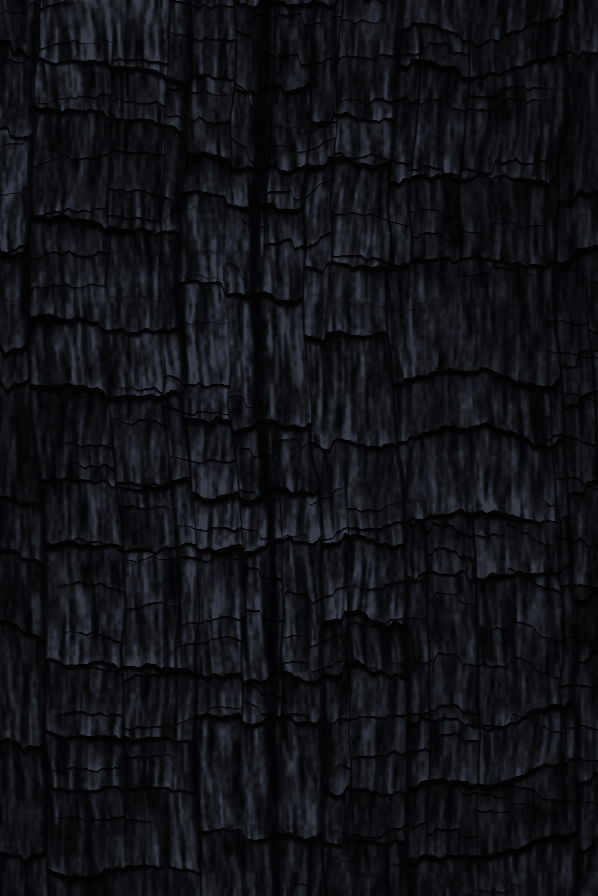
Give the GLSL for this texture, as a Shadertoy shader.

```glsl
// Charred timber: black plates split by ragged cracks, with fine upright grain.

const vec3 SOOT = vec3(0.011, 0.012, 0.016);     // deepest crack colour
const vec3 SHEEN = vec3(0.178, 0.194, 0.230);    // added by fully lit grain
const vec2 PLATE_DENSITY = vec2(7.4, 10.5);      // large plates per canvas height
const vec2 CHIP_DENSITY = vec2(15.0, 19.0);      // small chips per canvas height
const float PLATE_CRACK = 0.0072;
const float CHIP_CRACK = 0.0024;
const float FISSURE_X = 0.445;                   // long fissure, share of width
const float FISSURE_WIDTH = 0.006;

float hash(vec2 p) {
    return fract(sin(dot(p, vec2(127.1, 311.7))) * 43758.5453);
}

float noise(vec2 p) {
    vec2 i = floor(p), f = fract(p);
    f = f * f * (3.0 - 2.0 * f);
    return mix(mix(hash(i), hash(i + vec2(1, 0)), f.x),
               mix(hash(i + vec2(0, 1)), hash(i + vec2(1, 1)), f.x), f.y);
}

// Noise along a line with flat treads and steep risers.
float stepNoise(float t, float seed) {
    float i = floor(t);
    return mix(hash(vec2(i, seed)), hash(vec2(i + 1.0, seed)),
               smoothstep(0.4, 0.6, fract(t)));
}

float splitAt(float i, float seed) {
    return i + 0.5 + 0.75 * (hash(vec2(i, seed)) - 0.5);
}

// Irregular division of a line: distance to lower split, to upper split, cell id.
vec3 divide(float t, float seed) {
    float i = floor(t);
    if (t < splitAt(i, seed)) i -= 1.0;
    return vec3(t - splitAt(i, seed), splitAt(i + 1.0, seed) - t, i);
}

// Cracked layer: x is light left by the cracks, y the lit lower lip, z the plate id.
vec3 plates(vec2 p, vec2 density, float crack, float seed) {
    vec3 col = divide(p.x * density.x, seed);
    float colSeed = col.z + seed * 7.0;

    // Crack lines wander, step between fibre bundles and fray
    float y = p.y + 0.035 * (noise(vec2(p.x * 13.0, p.y * 4.0 + colSeed * 5.3)) - 0.5);
    y += 0.014 * (stepNoise(p.x * 36.0, colSeed + floor(p.y * 5.0) * 0.0) - 0.5);
    y += 0.006 * (noise(vec2(p.x * 120.0, p.y * 20.0)) - 0.5);
    vec3 row = divide(y * density.y + hash(vec2(colSeed, 3.0)), colSeed + 11.0);
    float above = row.x / density.y;
    float below = row.y / density.y;

    // Horizontal gap with a soft shadow under it
    float open = noise(vec2(p.x * 16.0, row.z * 3.7 + colSeed));
    float gapWidth = crack * mix(0.15, 1.3, open);
    float light = smoothstep(gapWidth * 0.6, gapWidth * 1.4 + 0.001, below);
    light *= 1.0 - 0.55 * open * exp(-max(below - gapWidth, 0.0) / (crack * 1.7));

    // Upright gap between columns, closing here and there
    float edgeId = col.x < col.y ? col.z : col.z + 1.0;
    float side = min(col.x, col.y) / density.x;
    float slit = crack * 0.75 * noise(vec2(edgeId * 9.1 + seed, p.y * 9.0));
    light *= mix(0.2, 1.0, smoothstep(slit * 0.4, slit * 1.5 + 0.001, side));

    float lip = exp(-above / (crack * 1.8)) * smoothstep(0.0, 0.0015, above);
    return vec3(light, lip, row.z + colSeed * 13.0);
}

// Fine upright fibres with darker slits between them.
float grain(vec2 p, float plateId) {
    float lean = 0.12 * (hash(vec2(plateId, 5.0)) - 0.5);
    float x = p.x + lean * p.y + 0.006 * noise(vec2(p.x * 20.0, p.y * 16.0));
    float fibre = 0.45 * noise(vec2(x * 190.0, p.y * 22.0 + plateId))
                + 0.35 * noise(vec2(x * 300.0, p.y * 55.0))
                + 0.20 * noise(p * vec2(240.0, 170.0));
    float slit = smoothstep(0.12, 0.42, noise(vec2(x * 125.0 + plateId, p.y * 17.0)));
    return 1.65 * fibre * fibre * mix(0.35, 1.0, slit);
}

void mainImage(out vec4 fragColor, in vec2 fragCoord) {
    vec2 p = fragCoord / iResolution.y;
    vec2 uv = fragCoord / iResolution.xy;

    // Columns sway gently along the timber
    vec2 q = p;
    q.x += 0.028 * (noise(vec2(p.y * 3.0, 2.0)) - 0.5)
         + 0.007 * (noise(vec2(p.y * 22.0, p.x * 8.0)) - 0.5);

    vec3 plate = plates(q, PLATE_DENSITY, PLATE_CRACK, 1.0);
    vec3 chip = plates(q + 0.37, CHIP_DENSITY, CHIP_CRACK, 4.0);
    float chipped = smoothstep(0.35, 0.6, noise(p * vec2(9.0, 8.0) + 4.0));

    float tone = grain(p, plate.z) * plate.x * mix(1.0, chip.x, chipped);
    tone *= 1.0 + 0.55 * plate.y + 0.3 * chip.y * chipped;

    // Uneven char and a deep fissure
    tone *= mix(0.72, 1.25, hash(vec2(plate.z, 8.0)));
    tone *= mix(0.65, 1.3, noise(p * vec2(7.0, 6.0)));
    float fissureX = FISSURE_X * iResolution.x / iResolution.y;
    float fissure = abs(q.x - fissureX);
    float fissureWidth = FISSURE_WIDTH * mix(0.4, 1.3, noise(vec2(p.y * 11.0, 6.0)));
    tone *= mix(0.08, 1.0, smoothstep(fissureWidth * 0.5, fissureWidth * 1.8, fissure));

    // Light falls off to the right and toward the borders
    tone *= mix(1.12, 0.85, smoothstep(0.3, 1.0, uv.x));
    tone *= 1.0 - 0.5 * dot(uv - 0.5, uv - 0.5);

    fragColor = vec4(SOOT + SHEEN * min(tone, 1.1), 1.0);
}
```
